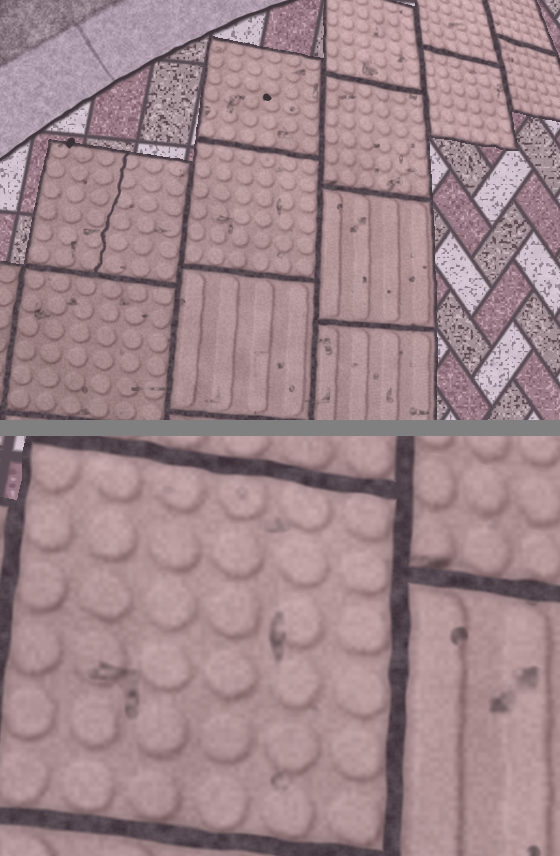
Top: the whole. Bottom: its middle third, enlarged.
Give the GLSL for this texture, as a WebGL 1 fragment shader.

```glsl
precision highp float;
// Worn tactile paving: curved columns of domed and ribbed tiles, a herringbone
// brick field on the right and a stone curb sweeping across the upper left.
// Columns are polynomial edges, rows a warped phase; relief uses distances.
uniform vec2 u_resolution;

const float VIEW_HEIGHT = 5.76;
const vec3 GROOVE = vec3(0.31, 0.26, 0.29);
const vec3 TILE_SHADE = vec3(0.60, 0.495, 0.505);
const vec3 TILE_LIGHT = vec3(0.78, 0.65, 0.665);
const vec3 BRICK_WHITE = vec3(0.82, 0.76, 0.81);
const vec3 BRICK_TAN = vec3(0.64, 0.565, 0.59);
const vec3 BRICK_PINK = vec3(0.61, 0.485, 0.53);
const vec3 CURB = vec3(0.68, 0.61, 0.67);
const vec3 ROAD = vec3(0.56, 0.49, 0.53);

float hash(vec2 p) {
  return fract(sin(dot(p, vec2(127.1, 311.7))) * 43758.5);
}

float noise(vec2 p) {
  vec2 i = floor(p), f = fract(p);
  f = f * f * (3.0 - 2.0 * f);
  return mix(mix(hash(i), hash(i + vec2(1, 0)), f.x),
             mix(hash(i + vec2(0, 1)), hash(i + vec2(1, 1)), f.x), f.y);
}

float fbm(vec2 p) {
  float sum = 0.0, amp = 0.5;
  for (int i = 0; i < 4; i++) {
    sum += amp * noise(p);
    p = p * 2.1 + 7.3;
    amp *= 0.5;
  }
  return sum;
}

// Horizontal position of the seam on the right of column i.
float columnEdge(float i, float y) {
  return 1.17 + 1.77 * i - 0.133 * i * (i - 1.0)
       + (0.14 * i - 0.29) * y + (0.016 - 0.0098 * i) * y * y;
}

float rowOffset(float k) {
  if (k < 0.5) return 0.2;
  if (k < 2.5) return 0.39;
  return k < 3.5 ? 0.78 : (k < 4.5 ? 0.58 : 0.5);
}

// Raised shape: lighter top, dark rim on the side facing away from the light.
float relief(float d, float facing, float px) {
  float top = 1.0 - smoothstep(-0.012 - px, 0.012 + px, d);
  float rim = exp(-d * d / 0.0006);
  return 0.035 * top - rim * (0.05 + 0.085 * facing);
}

float domes(vec2 uv, vec2 size, float px) {
  vec2 c = fract((uv - 0.5) * 6.1 + 3.0) - 0.5;
  float r = length(c);
  return relief((r - 0.38) * size.x / 6.1, dot(c, vec2(0.5, 0.85)) / max(r, 0.01), px);
}

float bars(vec2 uv, vec2 size, float px) {
  float radius = 0.062 * size.x;
  vec2 q = vec2((fract(uv.x * 4.0) - 0.5) * size.x / 4.0, (uv.y - 0.5) * size.y);
  float d = length(vec2(q.x, max(abs(q.y) - 0.46 * size.y + radius, 0.0))) - radius;
  return relief(d, clamp(q.x / radius, -1.0, 1.0), px);
}

float boxInset(vec2 p, vec2 size) {
  vec2 d = min(p, size - p);
  return min(d.x, d.y);
}

// Speckled brick; kind 0 is white, 1 tan, 2 pink; inset is distance to its edge.
vec3 brick(float kind, float inset, vec2 p, float px) {
  vec3 face = kind < 0.5 ? BRICK_WHITE : (kind < 1.5 ? BRICK_TAN : BRICK_PINK);
  float grit = noise(p * 34.0);
  face += 0.1 * (fbm(p * 9.0) - 0.47);
  face -= (kind < 1.5 ? 0.26 : 0.1) * smoothstep(0.6, 0.85, grit);
  face += 0.14 * smoothstep(0.35, 0.1, 0.0 + grit) * step(0.5, kind);
  return mix(GROOVE + 0.04, face, smoothstep(0.02 - px, 0.035 + px, inset));
}

vec3 herringbone(vec2 p, float px) {
  vec2 a = (p - vec2(6.18, 3.135)) / vec2(0.285, 0.41);
  vec2 g = 0.5 * vec2(a.x + a.y, a.y - a.x);
  vec2 cell = floor(g);
  float m = mod(cell.x - cell.y, 4.0);
  vec2 origin = cell - (m < 0.5 || m > 2.5 ? vec2(0) : (m < 1.5 ? vec2(1, 0) : vec2(0, 1)));
  vec2 size = m < 1.5 ? vec2(2, 1) : vec2(1, 2);
  float kind = mod(origin.y + 2.0 * floor((origin.x - origin.y) / 4.0), 3.0);
  return brick(kind, 0.467 * boxInset(g - origin, size), p, px);
}

vec3 borderBricks(vec2 p, float px) {
  vec2 size = vec2(0.72, 1.15);
  vec2 g = vec2(p.x + 0.2 * p.y - 0.11, p.y - 0.1 * p.x - 0.6);
  vec2 id = floor(g / size);
  float kind = mod(1.0 - id.x + 2.0 * max(id.y, 0.0), 3.0);
  return brick(kind, boxInset(g - id * size, size), p, px);
}

vec3 paving(vec2 p, float px) {
  vec2 w = p + 0.022 * (vec2(noise(p * 9.0), noise(p * 9.0 + 40.0)) - 0.5);
  float k = 0.0;
  for (int i = 0; i < 6; i++) k += step(columnEdge(float(i), w.y), w.x);
  float left = columnEdge(k - 1.0, w.y), width = columnEdge(k, w.y) - left;
  float u = (w.x - left) / width;

  // Sheared row phase: tiles shrink toward the top.
  float y = w.y - u * (0.34 - 0.016 * k * w.y);
  float rate = 1.0 + 0.15 * max(k - 3.0, 0.0);
  float phase = rate * y * (0.84 - 0.065 * y + 0.004 * y * y) - rowOffset(k);
  float row = floor(phase);
  vec2 uv = vec2(u, phase - row);
  vec2 size = vec2(width, 1.0 / (rate * (0.84 - 0.13 * y + 0.012 * y * y)));
  if (k > 5.5 || (k > 3.5 && row > 0.5)) return herringbone(p, px);
  if (row < 1.5 - k) return borderBricks(p, px);

  // Tile face with stains, grain and small pits.
  float light = clamp(0.46 + 0.07 * (p.x - 3.84) - 0.09 * (p.y - 2.88), 0.0, 1.0);
  vec3 face = mix(TILE_SHADE, TILE_LIGHT, light);
  face += 0.025 * (hash(vec2(k, row)) - 0.5) + 0.09 * (fbm(p * 3.0) - 0.47);
  face += 0.06 * (noise(p * 45.0) - 0.5);
  bool ribbed = k > 1.5 && k < 3.5 && row + k > 3.5;
  face += ribbed ? bars(uv, size, px) : domes(uv, size, px);
  face *= 1.0 - 0.45 * smoothstep(0.86, 0.95, noise(p * 6.0 + 3.0)) * noise(p * 30.0);

  // One tile is split from top to bottom.
  if (k == 1.0 && row == 1.0) {
    float crack = abs(u - 0.56 + 0.1 * uv.y + 0.07 * (fbm(p * 5.0) - 0.47)) * width;
    face = mix(GROOVE, face, smoothstep(0.006, 0.025 + px, crack));
  }
  float inset = boxInset(uv * size, size);
  face *= 0.9 + 0.1 * smoothstep(0.04, 0.1, inset);
  vec3 dirt = GROOVE + 0.22 * (fbm(p * 24.0) - 0.47);
  return mix(dirt, face, smoothstep(0.034 - px, 0.048 + px, inset));
}

float spot(vec2 p, vec2 center, float radius) {
  return 1.0 - smoothstep(0.7, 1.1, length(p - center) / radius + 0.5 * (noise(p * 20.0) - 0.5));
}

void main() {
  float px = VIEW_HEIGHT / u_resolution.y;
  vec2 p = gl_FragCoord.xy * px;
  p.y = VIEW_HEIGHT - p.y;
  vec3 color = paving(p, px);
  color = mix(color, GROOVE * 0.75, max(spot(p, vec2(0.97, 1.96), 0.07), spot(p, vec2(3.66, 1.34), 0.06)));

  // Curb band, its joint, and the rough road above it.
  float rough = 0.03 * (noise(p * 8.0) - 0.5);
  float below = p.y - (2.17 - 0.75 * p.x + 0.05 * p.x * p.x) + rough;
  float above = p.y - (0.9 - 0.57 * p.x + 0.02 * p.x * p.x) + 2.0 * rough;
  float grain = 0.16 * (fbm(p * 14.0) - 0.47) + 0.1 * (noise(p * 40.0) - 0.5);
  vec3 stone = CURB + grain;
  float joint = abs(p.x - 1.4 - 0.7 * (p.y - 0.85) + 2.0 * rough);
  stone -= 0.15 * (1.0 - smoothstep(0.008, 0.03 + px, joint));
  vec3 road = ROAD + 1.4 * grain + 0.22 * (fbm(p * 3.5) - 0.47);
  stone = mix(road, stone, smoothstep(-0.04, 0.04, above));
  stone -= 0.12 * exp(-above * above / 0.002);
  color = mix(color, GROOVE * 0.8, 1.0 - smoothstep(0.03, 0.09 + px, below));
  color = mix(stone, color, smoothstep(-px, px, below));
  gl_FragColor = vec4(clamp(color, 0.0, 1.0), 1.0);
}
```
